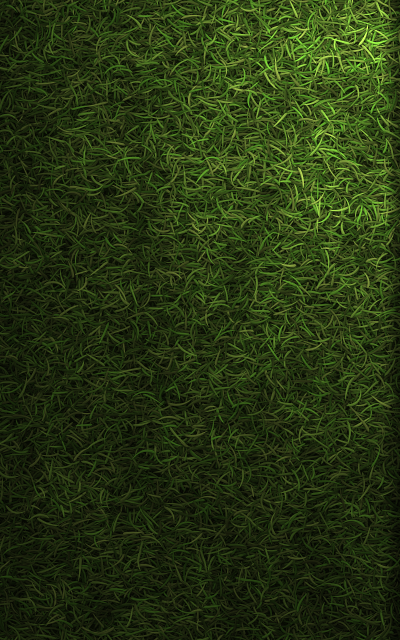
Write a Shadertoy shader that draws this texture.

```glsl
const int LAYERS = 22;
const float CELL = 0.036;            // blade grid pitch, in canvas widths
const float MIN_LENGTH = 0.017;      // half lengths of a blade
const float MAX_LENGTH = 0.034;
const float BLADE_WIDTH = 0.0033;    // half width at the root
const float SHADOW_WIDTH = 0.0045;
const float SHADOW_DEPTH = 0.32;
const float BEND = 0.38;
const float FLATNESS = 0.24;         // preference for level blades
const float CLUMP_SCALE = 7.0;
const vec3 SOIL = vec3(0.09, 0.14, 0.03);
const vec3 FRESH_GREEN = vec3(0.45, 0.79, 0.20);
const vec3 DRY_GREEN = vec3(0.66, 0.76, 0.31);
const vec2 LAMP = vec2(0.95, 0.94);  // as a share of the canvas
const vec2 LAMP_FALLOFF = vec2(1.78, 2.05);
const float LAMP_POWER = 0.78;
const float PI = 3.14159;

vec4 hash4(vec3 p) {
    vec4 q = fract(p.xyzx * vec4(0.1031, 0.1030, 0.0973, 0.1099));
    q += dot(q, q.wzxy + 33.33);
    return fract((q.xxyz + q.yzzw) * q.zywx);
}

float gradientNoise(vec2 p) {
    vec2 cell = floor(p), f = fract(p);
    vec2 blend = f * f * f * (f * (f * 6.0 - 15.0) + 10.0);
    vec4 corner;
    for (int k = 0; k < 4; k++) {
        vec2 o = vec2(k & 1, k >> 1);
        float a = 2.0 * PI * hash4(vec3(cell + o, 91.0)).x;
        corner[k] = dot(vec2(cos(a), sin(a)), f - o);
    }
    vec2 rows = mix(corner.xz, corner.yw, blend.x);
    return mix(rows.x, rows.y, blend.y);
}

// Paints one curved, tapering blade and its soft shadow over the colour below.
vec3 paintBlade(vec3 below, vec2 p, vec4 shape, vec4 look, float depth, float lean, float pixel) {
    float v = shape.z - 0.5;
    float angle = PI * v - FLATNESS * sin(2.0 * PI * v) + lean;
    if (look.x > 0.5) angle += PI;
    float c = cos(angle), s = sin(angle);
    p = vec2(c * p.x + s * p.y, c * p.y - s * p.x);

    float halfLength = mix(MIN_LENGTH, MAX_LENGTH, shape.w);
    float t = p.x / halfLength;
    if (abs(t) >= 1.0) return below;

    float bend = BEND * (2.0 * look.y - 1.0);
    float slope = 2.0 * bend * t;
    float side = (p.y - bend * halfLength * (t * t - 0.33)) * inversesqrt(1.0 + slope * slope);
    float taper = sqrt(0.5 - 0.5 * t) * smoothstep(-1.0, -0.65, t);
    float halfWidth = BLADE_WIDTH * mix(0.65, 1.1, look.z) * taper;
    float gap = abs(side) - halfWidth;

    float cover = clamp(0.5 - gap / pixel, 0.0, 1.0) * min(1.0, 2.0 * halfWidth / pixel);
    float shadow = SHADOW_DEPTH * taper * (1.0 - smoothstep(0.0, SHADOW_WIDTH, gap));

    float tone = mix(0.14, 0.80, depth) * mix(0.55, 1.4, look.w);
    tone *= mix(0.78, 1.12, 0.5 + 0.5 * t);
    tone *= 1.0 + 0.22 * clamp(side * sign(c) / BLADE_WIDTH, -1.0, 1.0);
    vec3 blade = tone * mix(FRESH_GREEN, DRY_GREEN, fract(look.x * 2.0));
    return mix(below * (1.0 - shadow), blade, cover);
}

vec3 grass(vec2 uv, float pixel) {
    vec3 color = SOIL;
    float lean = 0.7 * gradientNoise(uv * CLUMP_SCALE);
    for (int layer = 0; layer < LAYERS; layer++) {
        float z = float(layer);
        float depth = (z + 1.0) / float(LAYERS);
        vec2 grid = uv / CELL + hash4(vec3(z, 7.0, 3.0)).xy * 40.0;
        vec2 home = floor(grid);
        for (int k = 0; k < 9; k++) {
            vec2 id = home + vec2(k % 3 - 1, k / 3 - 1);
            vec4 shape = hash4(vec3(id, z));
            vec4 look = hash4(vec3(id, z + 50.0));
            vec2 p = (grid - id - shape.xy) * CELL;
            color = paintBlade(color, p, shape, look, depth, lean, pixel);
        }
    }
    return color;
}

// Lamp in the upper corner over a dim ground light, with dark borders.
float lighting(vec2 q) {
    vec2 d = (q - LAMP) * LAMP_FALLOFF;
    float light = mix(0.34, 0.43, q.y) + LAMP_POWER * exp(-dot(d, d));
    light *= 1.0 - 0.5 * smoothstep(0.95, 1.0, q.x);
    return light * mix(0.85, 1.0, smoothstep(0.0, 0.12, q.x));
}

void mainImage(out vec4 fragColor, in vec2 fragCoord) {
    vec2 uv = fragCoord / iResolution.x;
    float pixel = 1.0 / iResolution.x;
    float clump = 1.0 + 0.3 * gradientNoise(uv * CLUMP_SCALE + 20.0);
    vec3 color = grass(uv, pixel) * clump * lighting(fragCoord / iResolution.xy);
    fragColor = vec4(clamp(color, 0.0, 1.0), 1.0);
}
```
